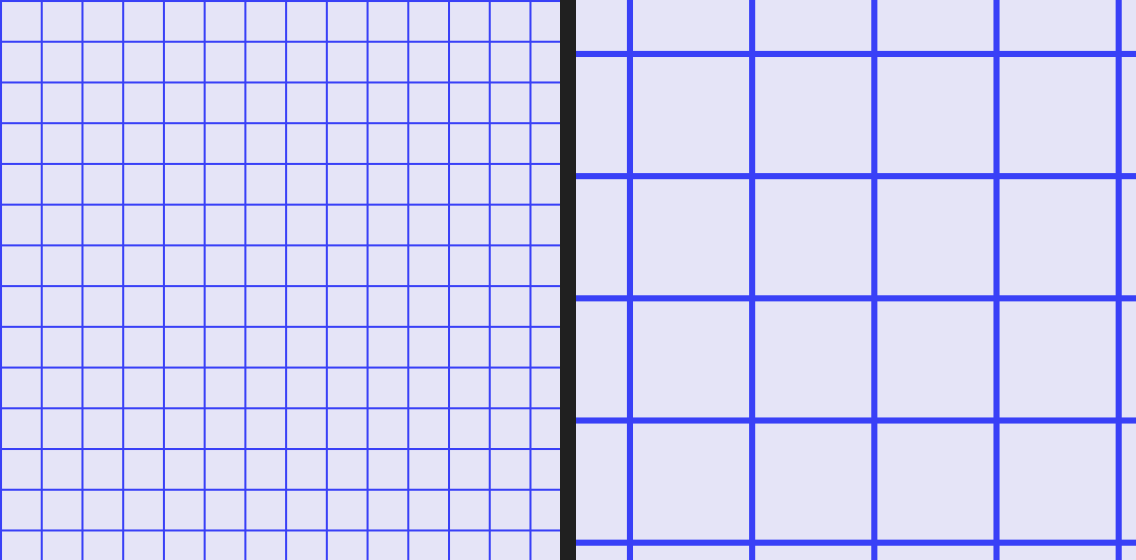
Left: the whole. Right: its middle third, enlarged.
This pattern is drawn by a WebGL 1 fragment shader. Its source:

```glsl
precision highp float;
// Square ruled grid: thin blue lines on a pale lavender ground.
// Cells are counted from the top left corner, each with a line on its left
// and top edge; exact box-filter coverage smooths the lines at any size.

#define CELLS 13.75                      // repeats across and down
#define LINE_WIDTH 0.05                  // fraction of a cell
#define GROUND_COLOR vec3(0.898, 0.896, 0.967)
#define LINE_COLOR vec3(0.222, 0.250, 0.970)

uniform vec2 u_resolution;

// Total line width between zero and x, per axis, in cells
vec2 lineIntegral(vec2 x) {
  return floor(x) * LINE_WIDTH + min(fract(x), LINE_WIDTH);
}

// Share of a pixel-wide interval covered by lines, per axis
vec2 lineCoverage(vec2 center, float pixel) {
  vec2 halfPixel = vec2(0.5 * pixel);
  vec2 covered = lineIntegral(center + halfPixel) - lineIntegral(center - halfPixel);
  return clamp(covered / pixel, 0.0, 1.0);
}

void main() {
  // Cell coordinates with y pointing down from the top edge
  float pixel = CELLS / u_resolution.y;
  vec2 cellPos = vec2(gl_FragCoord.x, u_resolution.y - gl_FragCoord.y) * pixel;

  // Union of the vertical and horizontal rulings
  vec2 coverage = lineCoverage(cellPos, pixel);
  float ink = 1.0 - (1.0 - coverage.x) * (1.0 - coverage.y);

  gl_FragColor = vec4(mix(GROUND_COLOR, LINE_COLOR, ink), 1.0);
}
```
